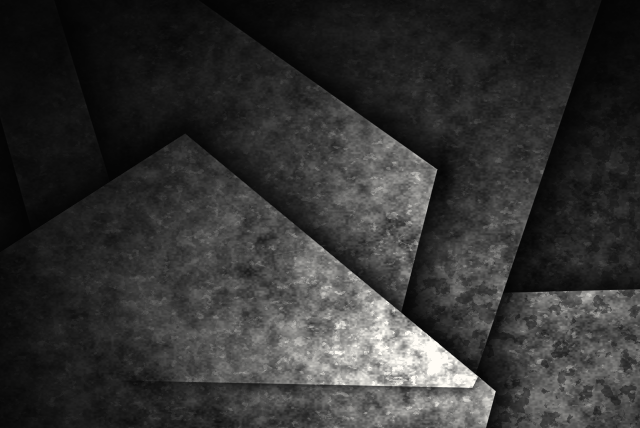
Reproduce this background procedurally as a WebGL 2 fragment shader.

```glsl
#version 300 es
precision highp float;
uniform vec2 u_resolution;
out vec4 fragColor;

float hash(vec2 p) {
  vec3 q = fract(vec3(p.xyx) * 0.1031);
  q += dot(q, q.yzx + 33.33);
  return fract((q.x + q.y) * q.z);
}

float noise(vec2 p) {
  vec2 i = floor(p), f = fract(p);
  f = f * f * (3.0 - 2.0 * f);
  return mix(mix(hash(i), hash(i + vec2(1, 0)), f.x),
             mix(hash(i + vec2(0, 1)), hash(i + vec2(1, 1)), f.x), f.y);
}

float fbm(vec2 p) {
  float sum = 0.0, amp = 0.53;
  for (int i = 0; i < 4; i++) {
    sum += amp * noise(p);
    p = mat2(1.6, 1.2, -1.2, 1.6) * p + 17.3;
    amp *= 0.5;
  }
  return sum;
}

// Signed distance to the line a-b, positive on its left side
float side(vec2 p, vec2 a, vec2 b) {
  vec2 d = normalize(b - a);
  return dot(p - a, vec2(-d.y, d.x));
}

// Worn concrete surface lit by a soft pool of light
float concrete(vec2 p, float seed, float pitting) {
  vec2 toLight = (p - vec2(1.05, 0.2)) * vec2(1.0, 1.15);
  float light = 0.57 * exp(-2.3 * dot(toLight, toLight)) + 0.02;
  vec2 q = p + seed * 7.31;
  float stains = fbm(q * 6.0) - 0.5;
  float mottle = fbm(q * vec2(32.0, 40.0)) - 0.5;
  float grain = noise(q * vec2(170.0, 230.0)) - 0.5;
  float tone = 1.0 + 1.3 * stains + 0.95 * mottle + 0.35 * grain;
  float pits = smoothstep(0.51, 0.6, fbm(q * 48.0) + 0.5 * stains);
  float chips = smoothstep(0.64, 0.78, fbm(q * vec2(60.0, 85.0) + 40.0));
  return light * max(tone, 0.1) * (1.0 - pitting * pits) + 0.35 * light * chips;
}

// Cast a shadow on what lies below, then cover it with a sheet
float cover(float below, float sheet, float d, float strength, float width) {
  float aa = 0.8 / u_resolution.y;
  float shadow = 1.0 - strength * exp(-pow(max(d, 0.0) / width, 1.3));
  float rim = 1.0 + 0.3 * strength * exp(-abs(d) / 0.0025);
  return mix(below * shadow, sheet * rim, smoothstep(aa, -aa, d));
}

void main() {
  vec2 p = gl_FragCoord.xy / u_resolution * vec2(1.5, 1.0);

  // Backdrop and lower right slab
  float v = 0.52 * concrete(p, 1.0, 0.3);
  float d = side(p, vec2(1.186, 0.316), vec2(1.5, 0.324));
  v = cover(v, 1.12 * concrete(p, 2.0, 0.4), d, 0.75, 0.05);

  // Large sheet with the long slanted edge
  d = side(p, vec2(1.41, 1.0), vec2(1.113, 0.121));
  float worn = 0.35 * smoothstep(0.5, 0.3, p.y);
  v = cover(v, 0.72 * concrete(p, 3.0, worn), d, 0.88, 0.075);

  // Pointed middle sheet
  d = max(side(p, vec2(0.465, 1.0), vec2(1.025, 0.604)),
          side(p, vec2(1.025, 0.604), vec2(0.941, 0.273)));
  float facing = 0.95 + 0.3 * smoothstep(0.6, 1.0, p.x);
  v = cover(v, facing * concrete(p, 4.0, 0.1), d, 0.88, 0.075);

  // Dark strip on the left
  d = max(side(p, vec2(0.127, 1.0), vec2(0.258, 0.574)),
          side(p, vec2(0.07, 0.477), vec2(0.0, 0.727)));
  v = cover(v, 0.95 * concrete(p, 5.0, 0.1), d, 0.85, 0.06);

  // Front pair: shared slopes, a lower sheet and a triangle on top
  float slopes = max(side(p, vec2(0.0, 0.41), vec2(0.434, 0.6875)),
                     side(p, vec2(0.434, 0.6875), vec2(1.162, 0.086)));
  float front = concrete(p, 6.0, 0.15);
  vec2 tip = (p - vec2(1.0, 0.16)) * vec2(1.0, 1.4);
  front *= 1.0 + 0.65 * exp(-22.0 * dot(tip, tip));
  float fade = smoothstep(0.15, 0.5, p.x);
  d = max(slopes, side(p, vec2(1.162, 0.086), vec2(1.139, 0.0)));
  v = cover(v, front * (1.0 - 0.15 * fade), d, 0.87, 0.07);
  d = max(slopes, max(side(p, vec2(1.121, 0.121), vec2(1.107, 0.094)),
                      side(p, vec2(1.107, 0.094), vec2(0.195, 0.113))));
  float below = step(slopes, 0.0);
  v = cover(v, front, d, 0.6 * fade * below, 0.02);

  // Faint scratch
  float line = side(p, vec2(0.635, 0.404), vec2(0.78, 0.43));
  float span = smoothstep(0.62, 0.66, p.x) * smoothstep(0.79, 0.75, p.x);
  v += 0.16 * span * exp(-abs(line) / 0.0015) * noise(p * 90.0);

  // Corner falloff and warm highlights
  v *= 1.0 - 0.3 * smoothstep(0.5, 1.0, length(p / vec2(1.5, 1.0) - 0.5) * 1.4);
  v = clamp(v + 0.012, 0.0, 1.0);
  fragColor = vec4(v * mix(vec3(1.0), vec3(1.0, 0.99, 0.96), v), 1.0);
}
```
